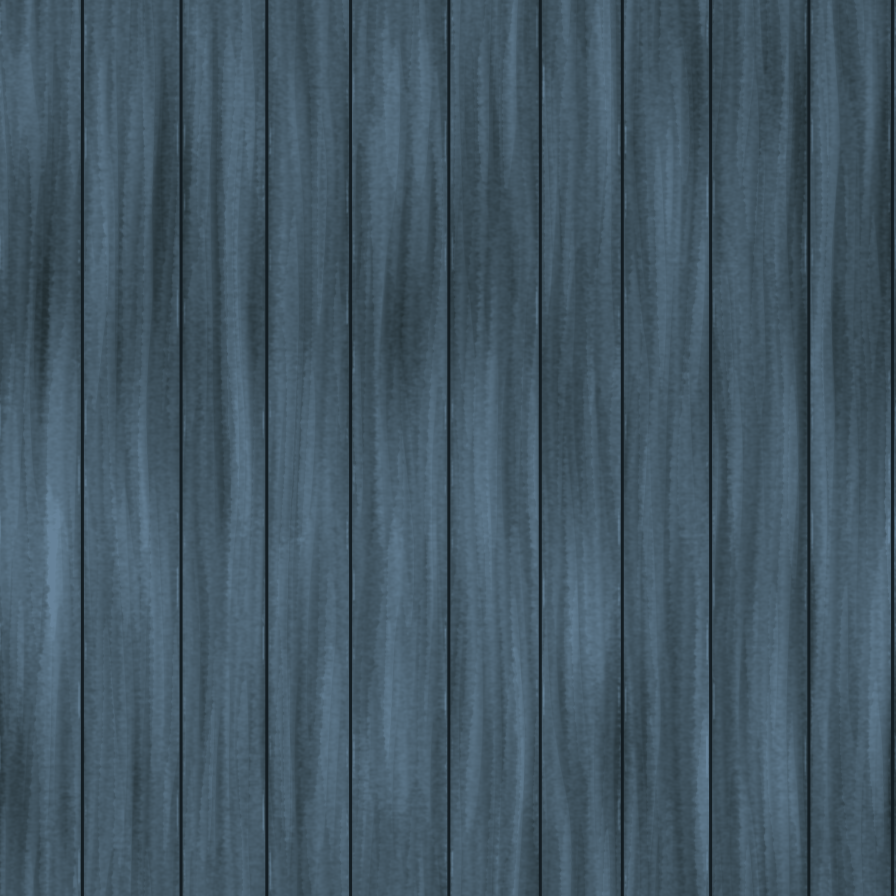
This texture is drawn by a Shadertoy shader. Its source:

```glsl
#define PLANKS 10.0
#define SEAM_JITTER 0.06
#define SEAM_HALF_WIDTH 0.0015
#define STROKE_WARP 0.012
#define PATCH_AMOUNT 0.38
#define STROKE_AMOUNT 0.36
#define FIBRE_AMOUNT 0.26
#define GRAIN_AMOUNT 0.13
#define DARK_PAINT vec3(0.175, 0.235, 0.265)
#define LIGHT_PAINT vec3(0.37, 0.475, 0.555)
#define SEAM_COLOR vec3(0.07, 0.105, 0.125)

const float TAU = 6.2831853;
const float OPEN = 4096.0; // period long enough never to repeat

float hash(vec2 cell, float seed) {
    uvec2 q = uvec2(cell) * uvec2(1597334673u, 3812015801u);
    uint n = (q.x ^ q.y ^ (uint(seed) * 2798796415u)) * 1597334673u;
    n = (n ^ (n >> 15)) * 2246822519u;
    n ^= n >> 13;
    return float(n >> 8) / 16777216.0;
}

float corner(vec2 cell, vec2 offset, vec2 period, float seed) {
    float angle = TAU * hash(mod(cell, period), seed);
    return dot(vec2(cos(angle), sin(angle)), offset);
}

// Gradient noise that wraps after the given number of cells
float noise(vec2 p, vec2 period, float seed) {
    vec2 i = floor(p), f = p - i, e = vec2(1.0, 0.0);
    vec2 s = f * f * f * (f * (f * 6.0 - 15.0) + 10.0);
    float low = mix(corner(i, f, period, seed),
                    corner(i + e.xy, f - e.xy, period, seed), s.x);
    float high = mix(corner(i + e.yx, f - e.yx, period, seed),
                     corner(i + e.xx, f - e.xx, period, seed), s.x);
    return mix(low, high, s.y);
}

// Noise over one plank, wrapping only from top to bottom
float plankNoise(vec2 p, vec2 freq, float seed) {
    return noise(p * freq, vec2(OPEN, freq.y), seed);
}

// Noise over the whole canvas, wrapping both ways
float wallNoise(vec2 p, vec2 freq, float seed) {
    return noise(p * freq, freq, seed);
}

// Slightly uneven seam position, in plank widths
float seamAt(float k) {
    return k - 0.03 + SEAM_JITTER * cos(2.0 * mod(k - 6.0, PLANKS));
}

void mainImage(out vec4 fragColor, in vec2 fragCoord) {
    vec2 uv = fragCoord / iResolution.xy;
    float pixel = 1.0 / iResolution.x;

    // Plank under this point and the distances to its two seams
    float x = uv.x * PLANKS;
    float k = floor(x);
    k += step(seamAt(k + 1.0), x) - step(x, seamAt(k));
    float left = (x - seamAt(k)) / PLANKS;
    float right = (seamAt(k + 1.0) - x) / PLANKS;
    float edge = min(left, right);
    float seed = 20.0 * (mod(k, PLANKS) + 1.0);

    // Paper-like grain
    float grain = wallNoise(uv, vec2(100.0, 150.0), 1.0)
                + 0.8 * wallNoise(uv, vec2(210.0, 260.0), 2.0);

    // Brush direction wanders a little along the plank
    vec2 p = vec2(left, uv.y);
    p.x += STROKE_WARP * plankNoise(p, vec2(12.0, 3.0), seed);
    p.x += 0.0012 * grain;

    // Broad light and dark patches, then strokes and fibres
    float tone = 0.46 + 0.12 * (hash(vec2(3.0), seed) - 0.5);
    tone -= 0.07 * cos(TAU * (uv.y - 0.8));
    tone += PATCH_AMOUNT * wallNoise(uv, vec2(7.0, 4.0), 3.0);
    tone += STROKE_AMOUNT * plankNoise(p, vec2(36.0, 2.0), seed + 1.0);
    tone += FIBRE_AMOUNT * plankNoise(p, vec2(105.0, 4.0), seed + 2.0);
    tone += GRAIN_AMOUNT * grain;

    // Crisp overlapping strokes, pale and dark, in three passes
    for (float n = 0.0; n < 3.0; n++) {
        vec2 freq = vec2(24.0 + 19.0 * n, 2.0 + n);
        float stroke = plankNoise(p, freq, seed + 4.0 + n) + 0.03 * grain;
        tone += 0.13 * smoothstep(0.17, 0.25, stroke);
        tone -= 0.10 * smoothstep(0.17, 0.28, -stroke);
    }

    // Soft shade beside the seams and worn, pale rims
    tone -= 0.22 * exp(-edge / 0.005);
    float worn = plankNoise(vec2(step(left, right), uv.y), vec2(7.0, 16.0), seed + 9.0);
    float rim = smoothstep(0.0025, 0.0035, edge) * (1.0 - smoothstep(0.0035, 0.006, edge));
    tone += 0.4 * rim * smoothstep(0.05, 0.3, worn + 0.1 * grain);

    // Paint, with the dark gap over it
    vec3 color = mix(DARK_PAINT, LIGHT_PAINT, clamp(tone, -0.2, 1.15));
    float gap = 1.0 - smoothstep(SEAM_HALF_WIDTH - 0.5 * pixel,
                                 SEAM_HALF_WIDTH + 0.8 * pixel, edge);
    color = mix(color, SEAM_COLOR, 0.95 * gap);
    fragColor = vec4(color, 1.0);
}
```
